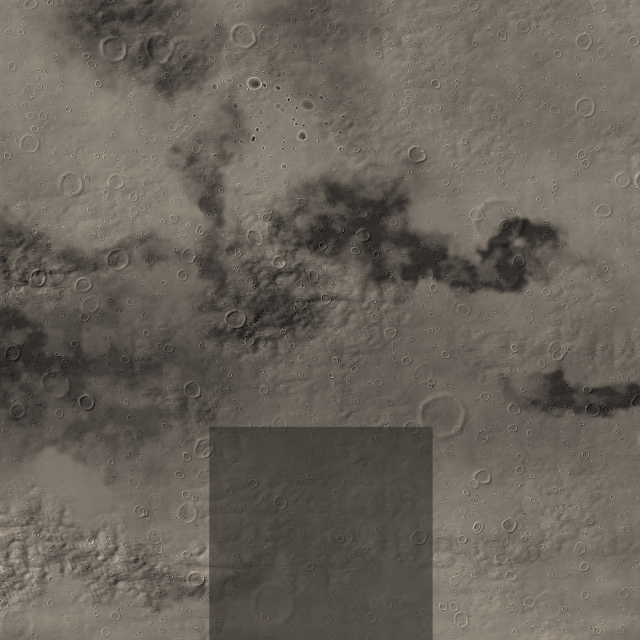
A three.js fragment shader for this texture:

```glsl
// Cratered desert planet map: dusty plains, dark sand regions and one shaded panel.
varying vec2 vUv;

#define PALE vec3(0.575, 0.54, 0.49)
#define DARK vec3(0.19, 0.175, 0.165)
#define LIGHT_DIR vec2(-0.8, 0.6)
#define CRATER_CELLS 8.0
#define CRATER_RELIEF 0.36
#define GROUND_RELIEF 0.85
#define SAND_DEPTH 0.7
#define COAST_WARP 0.16
#define PANEL_MIN vec2(0.327, -0.1)
#define PANEL_MAX vec2(0.676, 0.333)
#define PANEL_SHADE 0.65

vec2 hash2(vec2 p) {
  vec3 q = fract(p.xyx * vec3(0.1031, 0.1030, 0.0973));
  q += dot(q, q.yzx + 33.33);
  return fract((q.xx + q.yz) * q.zy);
}

float noise(vec2 p) {
  vec2 i = floor(p), f = fract(p);
  f = f * f * (3.0 - 2.0 * f);
  float low = mix(hash2(i).x, hash2(i + vec2(1.0, 0.0)).x, f.x);
  float high = mix(hash2(i + vec2(0.0, 1.0)).x, hash2(i + 1.0).x, f.x);
  return mix(low, high, f.y);
}

// Layered noise: x is rolling, y is creased with sharp valleys
vec2 fbm2(vec2 p) {
  vec2 sum = vec2(0.0);
  float gain = 0.5;
  for (int i = 0; i < 5; i++) {
    float n = noise(p);
    sum += gain * vec2(n, abs(2.0 * n - 1.0));
    p = mat2(1.6, 1.2, -1.2, 1.6) * p + 7.3;
    gain *= 0.53;
  }
  return sum;
}

float fbm(vec2 p) { return fbm2(p).x; }

// Soft ellipse: 1 inside, fading to 0 past its radii
float blot(vec2 p, vec2 centre, vec2 radii) {
  return 1.0 - smoothstep(0.45, 1.45, length((p - centre) / radii));
}

// One layer of scattered craters: rim shading, bowl floor, rim brightness
vec3 craterLayer(vec2 p, float chance, float sharpness) {
  vec3 result = vec3(0.0);
  for (int k = 0; k < 9; k++) {
    vec2 id = floor(p) + vec2(mod(float(k), 3.0), floor(float(k) / 3.0)) - 1.0;
    vec2 pick = hash2(id + 61.7);
    vec2 away = p - id - 0.2 - 0.6 * hash2(id);
    float dist = length(away) / mix(0.1, 0.3, pick.y * pick.y);
    float offset = dist - 1.0;
    float rim = exp(-sharpness * offset * offset);
    float slope = -2.33 * sqrt(sharpness) * offset * rim;
    float age = fract(pick.x * 37.0);
    float present = step(pick.x, chance) * (0.2 + 1.2 * age * age);
    float facing = dot(away / max(length(away), 0.001), LIGHT_DIR);
    result += present * vec3(-slope * facing, 1.0 - smoothstep(0.3, 0.9, dist), rim);
  }
  return result;
}

// Dark sand regions
float sandCover(vec2 p) {
  float north = max(0.75 * blot(p, vec2(0.23, 0.96), vec2(0.13, 0.09)),
                    0.4 * blot(p, vec2(0.5, 0.92), vec2(0.09, 0.14)));
  float gulf = max(blot(p, vec2(0.54, 0.655), vec2(0.09, 0.1)),
                   0.75 * blot(p, vec2(0.34, 0.68), vec2(0.04, 0.13)));
  float belt = max(blot(p, vec2(0.73, 0.605), vec2(0.17, 0.03)),
                   0.6 * blot(p, vec2(0.4, 0.52), vec2(0.11, 0.08)));
  float west = max(0.8 * blot(p, vec2(0.02, 0.45), vec2(0.2, 0.08)),
                   0.55 * blot(p, vec2(0.12, 0.4), vec2(0.27, 0.15)));
  float canyon = 0.6 * blot(p, vec2(0.12, 0.6), vec2(0.2, 0.04));
  float east = 0.8 * blot(p, vec2(0.92, 0.41), vec2(0.14, 0.03));
  float south = 0.45 * blot(p, vec2(0.27, 0.11), vec2(0.13, 0.03));
  return max(max(max(north, gulf), max(belt, west)), max(max(canyon, east), south));
}

void main() {
  vec2 p = vUv;
  vec2 bend = vec2(fbm(p * 11.0), fbm(p * 11.0 + 40.0)) - 0.5;
  vec2 ripple = vec2(noise(p * 95.0), noise(p * 95.0 + 31.0)) - 0.5;
  vec2 coast = p + COAST_WARP * bend + 0.014 * ripple;
  float mottle = fbm(p * vec2(34.0, 40.0) + 11.0);

  // Plains, ragged sand and dusty basins
  float middle = (p.y - 0.41) / 0.17;
  float tone = 0.82 - 0.2 * exp(-middle * middle) + 0.4 * (fbm(p * 6.0 + 3.0) - 0.5);
  tone += 0.2 * (mottle - 0.5);
  tone -= SAND_DEPTH * sandCover(coast) * mix(0.45, 1.35, smoothstep(0.25, 0.7, mottle));
  float dust = max(blot(p, vec2(0.672, 0.66), vec2(0.036, 0.03)),
                   blot(coast, vec2(0.12, 0.23), vec2(0.07, 0.045)));
  tone = mix(tone, 0.82, 0.8 * dust);
  float polar = 1.0 - smoothstep(0.06, 0.2, p.y);
  tone += 0.35 * polar * (fbm(p * vec2(7.0, 38.0)) - 0.5);

  // Creased ground, strongest in the canyon and the south
  float ridge = blot(coast, vec2(0.12, 0.13), vec2(0.18, 0.07));
  float broken = max(blot(coast, vec2(0.45, 0.52), vec2(0.13, 0.11)),
                     blot(coast, vec2(0.05, 0.575), vec2(0.12, 0.04)));
  broken = max(broken, 0.7 * blot(coast, vec2(0.6, 0.15), vec2(0.4, 0.05)));
  float rough = 0.22 + 0.45 * smoothstep(0.45, 0.7, fbm(p * 9.0 + 23.0));
  rough = (rough + 0.5 * broken + 1.1 * ridge) * (1.0 - 0.7 * dust);
  vec2 ground = p * vec2(36.0, 48.0);
  float crease = fbm2(ground).y;
  float relief = rough * GROUND_RELIEF * (crease - fbm2(ground + 0.2 * LIGHT_DIR).y);
  tone -= 0.5 * (broken + ridge) * (0.42 - crease);

  // Craters from wide basins to small pits, with dark pale-rimmed knobs in the north
  float knobs = blot(p, vec2(0.43, 0.82), vec2(0.12, 0.08));
  float cells = CRATER_CELLS;
  for (int i = 0; i < 5; i++) {
    float layer = float(i);
    vec2 bent = p + 0.016 * bend + 0.003 * ripple;
    vec3 crater = craterLayer(bent * cells + 17.0 * layer, 0.3 + 0.06 * layer, 42.0 - 6.5 * layer);
    relief += CRATER_RELIEF * (0.6 + 0.1 * layer + 0.4 * broken) * crater.x * (1.0 - 0.8 * dust);
    float knob = knobs * step(1.5, layer);
    tone += crater.z * (0.03 + 0.2 * knob) - crater.y * (0.05 + 0.5 * knob);
    cells *= 1.8;
  }
  vec3 colour = mix(DARK, PALE, clamp(tone, 0.02, 1.05) + relief);

  // Shaded panel
  vec2 inside = smoothstep(-0.001, 0.001, min(p - PANEL_MIN, PANEL_MAX - p));
  vec3 shaded = PANEL_SHADE * mix(vec3(0.46, 0.435, 0.4), colour, 0.75);
  gl_FragColor = vec4(clamp(mix(colour, shaded, inside.x * inside.y), 0.04, 0.85), 1.0);
}
```
